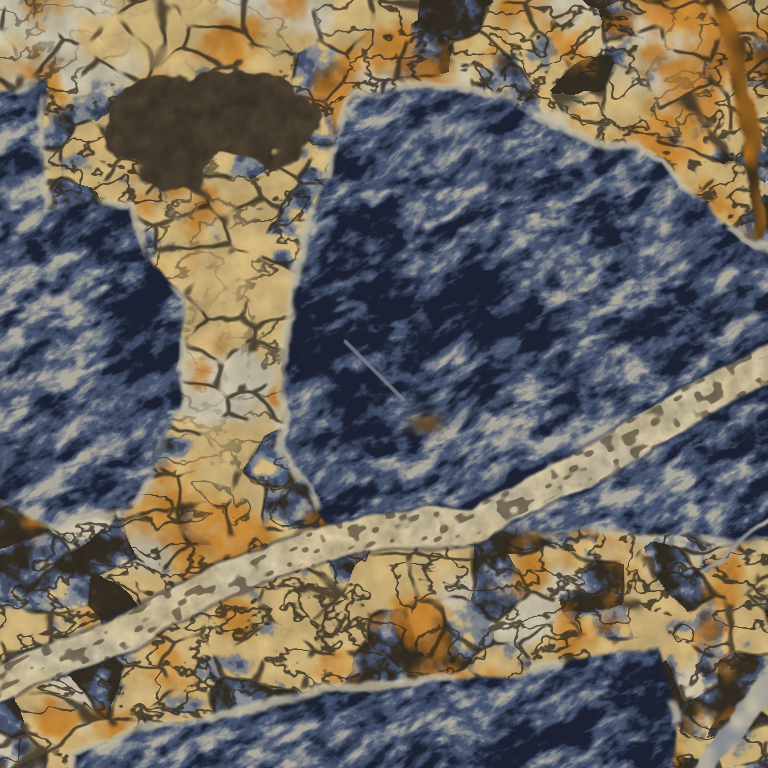
This texture is drawn by a Shadertoy shader. Its source:

```glsl
const vec3 NAVY = vec3(.13, .16, .245);
const vec3 SLATE = vec3(.28, .33, .44);
const vec3 STEEL = vec3(.50, .52, .55);
const vec3 SAND = vec3(.77, .67, .46);
const vec3 PALE = vec3(.75, .72, .63);
const vec3 UMBER = vec3(.27, .235, .18);
const vec3 OCHRE = vec3(.72, .45, .13);

float hash(vec2 p) {
    vec3 q = fract(p.xyx * .1031);
    q += dot(q, q.yzx + 33.33);
    return fract((q.x + q.y) * q.z);
}

float noise(vec2 p) {
    vec2 i = floor(p), f = fract(p);
    f *= f * (3. - 2. * f);
    return mix(mix(hash(i), hash(i + vec2(1, 0)), f.x),
               mix(hash(i + vec2(0, 1)), hash(i + 1.), f.x), f.y);
}

float fbm(vec2 p) {
    float sum = 0., amp = .52;
    for (int i = 0; i < 4; i++) {
        sum += amp * noise(p);
        p = mat2(1.6, 1.2, -1.2, 1.6) * p + 7.3;
        amp *= .5;
    }
    return sum;
}

// Voronoi: x = grain value, y = distance to the seam
vec2 grains(vec2 p) {
    vec2 i = floor(p);
    float near = 9., second = 9., id = 0.;
    for (int k = 0; k < 9; k++) {
        vec2 c = i + vec2(k % 3 - 1, k / 3 - 1);
        float d = length(p - c - vec2(hash(c), hash(c + 57.)));
        if (d < near) { second = near; near = d; id = hash(c + 19.); }
        else second = min(second, d);
    }
    return vec2(id, second - near);
}

float segment(vec2 p, vec2 a, vec2 b) {
    vec2 d = b - a;
    return length(p - a - d * clamp(dot(p - a, d) / dot(d, d), 0., 1.));
}

float polygon(vec2 p, vec2 v[9]) {
    float d = 9., side = 1.;
    for (int i = 0; i < 9; i++) {
        vec2 a = v[i], b = v[(i + 1) % 9];
        d = min(d, segment(p, a, b));
        if ((a.y > p.y) != (b.y > p.y) &&
            p.x < a.x + (b.x - a.x) * (p.y - a.y) / (b.y - a.y)) side = -side;
    }
    return side * d;
}

float blob(vec2 p, vec2 centre, vec2 radius) {
    vec2 d = (p - centre) / radius;
    return exp(-dot(d, d));
}

// Blue rock with slanted pale flakes
vec3 stoneColor(vec2 p) {
    vec2 q = mat2(.88, -.48, .48, .88) * p + .03 * fbm(p * 9.);
    float tone = .45 + 1.5 * (fbm(q * vec2(20, 48)) - .5) + 1.1 * (fbm(q * vec2(60, 110)) - .5)
               + 1.1 * (fbm(p * 5.) - .5) - .12 * blob(p, vec2(.48, .5), vec2(.13, .2))
               + .12 * blob(p, vec2(.05, .68), vec2(.15));
    vec3 col = mix(NAVY * .8, SLATE, smoothstep(.12, .6, tone));
    col = mix(col, STEEL, smoothstep(.56, .85, tone));
    return mix(col, PALE, .7 * smoothstep(.8, 1.05, tone));
}

// Sandy cement with broken grains, dark fibres and rust
vec3 cementColor(vec2 p) {
    vec2 w = p + .035 * (vec2(fbm(p * 14.), fbm(p * 14. + 40.)) - .5);
    vec2 grain = grains(w * vec2(15, 18));
    float light = .08 + .55 * blob(p, vec2(.28, .55), vec2(.09, .32)) + .6 * blob(p, vec2(.2, .96), vec2(.26, .08))
                + .5 * blob(p, vec2(.88, .92), vec2(.06, .12)) + .25 * blob(p, vec2(.6, .2), vec2(.17, .06))
                - .5 * blob(p, vec2(.05, .27), vec2(.14, .1)) - .4 * blob(p, vec2(.7, .93), vec2(.1, .06))
                - .5 * blob(p, vec2(.93, .12), vec2(.06, .1));
    float rough = fbm(p * 38.) - .5;
    float tone = grain.x + light + rough;
    vec3 col = mix(UMBER * .75, SLATE, smoothstep(.12, .3, tone));
    col = mix(col, STEEL, smoothstep(.3, .4, tone));
    col = mix(col, mix(PALE, SAND, smoothstep(.35, .5, fbm(p * 10.))), smoothstep(.42, .54, tone));
    float rust = blob(p, vec2(.9, .92), vec2(.07, .12)) + .7 * blob(p, vec2(.53, .19), vec2(.06));
    col = mix(col, OCHRE, .8 * smoothstep(.5, .75, fbm(p * 16. + 7.) + .25 * rust));
    float seam = smoothstep(.13, .02, grain.y) * smoothstep(.3, .6, noise(p * 45.));
    float fibre = smoothstep(.05, .01, abs(fbm(w * vec2(26, 36)) - .5)) * smoothstep(.75, .2, light);
    return mix(col, UMBER * .7, .8 * max(seam, fibre)) * (1. + .3 * rough);
}

void mainImage(out vec4 fragColor, in vec2 fragCoord) {
    vec2 p = fragCoord / iResolution.y;
    vec2 w = p + .03 * (vec2(fbm(p * 18.), fbm(p * 18. + 31.)) - .5);
    vec3 col = cementColor(p);

    // Dark inclusion with a pale notch
    float inclusion = length((w - vec2(.265, .83)) / vec2(.125, .08)) + .9 * (fbm(p * 15.) - .5);
    inclusion = max(inclusion, 1.9 - length((w - vec2(.31, .76)) / vec2(.05, .045)));
    col = mix(col, UMBER * (.7 + .5 * fbm(p * 60.)), smoothstep(1.04, .96, inclusion));

    // Large stones
    float right = polygon(w, vec2[9](vec2(.455, .876), vec2(.6, .887), vec2(.86, .79), vec2(.96, .69),
        vec2(1.1, .66), vec2(1.1, .29), vec2(.43, .32), vec2(.36, .41), vec2(.375, .62)));
    float left = polygon(w, vec2[9](vec2(-.1, .89), vec2(.06, .885), vec2(.06, .73), vec2(.165, .73),
        vec2(.235, .61), vec2(.235, .47), vec2(.18, .345), vec2(.07, .32), vec2(-.1, .38)));
    float low = polygon(w, vec2[9](vec2(.1, -.1), vec2(.1, .02), vec2(.18, .05), vec2(.43, .1),
        vec2(.6, .115), vec2(.86, .155), vec2(.875, .1), vec2(.87, 0), vec2(.86, -.1)));
    float stone = min(right, min(left, low));
    col = mix(col, stoneColor(p), smoothstep(.004, -.004, stone));
    col = mix(col, PALE, .8 * smoothstep(.009, .002, abs(stone)) * smoothstep(.35, .6, noise(p * 28.)));

    // Rust spot and scratch
    col = mix(col, OCHRE * .6, .8 * blob(w, vec2(.557, .45), vec2(.018, .013)));
    col = mix(col, STEEL, .8 * smoothstep(.004, .001, segment(p, vec2(.45, .555), vec2(.525, .48))));

    // Rusty right margin and the pale streaks near it
    float margin = min(segment(w, vec2(.93, 1.02), vec2(.975, .86)), segment(w, vec2(.975, .86), vec2(.985, .7)));
    col = mix(col, mix(UMBER * .6, OCHRE, noise(p * 35.)), smoothstep(.013, .005, margin));
    float streak = min(segment(w, vec2(.9, -.02), vec2(1.02, .13)) - .014,
                       segment(w, vec2(.92, .25), vec2(1.02, .35)) - .002);
    col = mix(col, mix(STEEL, PALE, noise(p * 50.)), smoothstep(.004, -.002, streak));

    // Speckled vein
    vec2 path[7] = vec2[7](vec2(-.05, .09), vec2(.17, .18), vec2(.33, .26), vec2(.46, .303),
                           vec2(.62, .32), vec2(.78, .4), vec2(1.05, .56));
    float vein = 9.;
    for (int i = 0; i < 6; i++) vein = min(vein, segment(mix(p, w, .6), path[i], path[i + 1]));
    vec2 along = mat2(.9, -.43, .43, .9) * p;
    vec3 veinColor = mix(PALE, SAND, .5 * noise(p * 20.)) * (.8 + .4 * fbm(p * 70.));
    veinColor = mix(veinColor, UMBER, .65 * smoothstep(.62, .8, noise(along * vec2(75, 130))));
    col = mix(col, NAVY, .5 * smoothstep(.029, .023, vein));
    col = mix(col, veinColor, smoothstep(.025, .019, vein));
    fragColor = vec4(col, 1);
}
```
